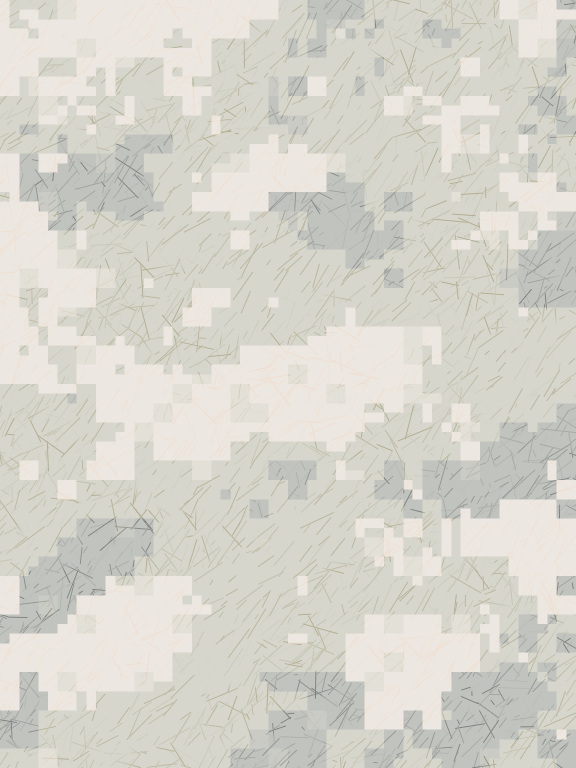
Give the GLSL for this pattern, as a Shadertoy shader.

```glsl
// Pale digital camouflage: three tones chosen per block from layered noise,
// with blocks randomly split into halves or quarters so that borders crumble.
// Fine hatching and tangled strokes lie on top, inked according to the tone below.

#define ROWS 40.0          // full blocks over the canvas height
#define LIGHT_LEVEL 0.53   // higher: less light tone
#define DARK_LEVEL 0.147   // higher: less dark tone
#define SCATTER 0.20       // crumbling of the tone borders
#define SOFTNESS 0.012     // edge blur, in blocks
#define STROKE_WIDTH 0.024 // half width, in blocks
#define HATCH_ANGLE 0.85   // main stroke direction, in radians

const vec3 LIGHT = vec3(0.926, 0.906, 0.878);
const vec3 MID = vec3(0.840, 0.838, 0.803);
const vec3 DARK = vec3(0.758, 0.765, 0.748);
const vec3 PEACH_INK = vec3(0.96, 0.83, 0.74);
const vec3 OLIVE_INK = vec3(0.62, 0.60, 0.43);
const vec3 GREY_INK = vec3(0.40, 0.42, 0.41);

// Three random values in 0..1 for an integer cell
vec3 hash(vec2 cell, float seed) {
    uvec3 v = uvec3(ivec3(cell, seed)) * 1664525u + 1013904223u;
    for (int i = 0; i < 2; i++) {
        v.x += v.y * v.z;
        v.y += v.z * v.x;
        v.z += v.x * v.y;
        v ^= v >> 16u;
    }
    return vec3(v & 0xffffu) / 65535.0;
}

// Evenly spread lattice values keep the tone shares steady
float lattice(vec2 cell, float seed) {
    return fract(dot(cell, vec2(0.755, 0.570)) + 0.6 * hash(cell, seed).x + 0.37 * seed);
}

float noise(vec2 p, float seed) {
    vec2 i = floor(p), f = fract(p);
    f = f * f * (3.0 - 2.0 * f);
    vec2 e = vec2(0.0, 1.0);
    return mix(mix(lattice(i, seed), lattice(i + e.yx, seed), f.x),
               mix(lattice(i + e.xy, seed), lattice(i + e.yy, seed), f.x), f.y);
}

// Wide, slightly tilted patches
float patches(vec2 p, float seed) {
    vec2 q = vec2(p.x, p.y - 0.25 * p.x) / vec2(7.0, 5.5);
    return 0.55 * noise(q, seed)
         + 0.30 * noise(q * 2.1 + 3.7, seed + 1.0)
         + 0.15 * noise(q * 4.3 + 8.1, seed + 2.0);
}

// Weights of the light, mid and dark tone
vec3 toneWeights(vec2 p) {
    // Split the block at random
    vec3 kind = hash(floor(p), 1.0);
    vec2 split = kind.x < 0.50 ? vec2(1.0)
               : kind.x < 0.72 ? vec2(2.0, 1.0)
               : kind.x < 0.90 ? vec2(2.0) : vec2(1.0, 2.0);
    vec2 centre = (floor(p * split) + 0.5) / split;

    // Jitter the fields, more so for small pieces and in crumbled zones
    vec3 jitter = hash(floor(centre * 4.0), 2.0) - 0.5;
    float crumble = noise(centre / 6.0, 5.0);
    jitter.xy *= (0.04 + SCATTER * crumble * crumble) * (0.6 + 0.4 * split.x);
    float paleness = patches(centre, 11.0) + jitter.x + 0.16 * step(0.475, jitter.z);
    float darkness = patches(centre + 40.0, 21.0) - 0.5 - 0.5 * (paleness - 0.5) + jitter.y;

    float dark = step(DARK_LEVEL, darkness);
    float light = step(LIGHT_LEVEL, paleness) * (1.0 - dark);
    vec3 weights = vec3(light, 1.0 - light - dark, dark);
    // A few blocks take a tone in between
    return mix(weights, vec3(0.0, 1.0, 0.0), 0.4 * step(0.9, kind.z));
}

float segmentDistance(vec2 p, vec2 halfAxis) {
    float t = clamp(dot(p, halfAxis) / dot(halfAxis, halfAxis), -1.0, 1.0);
    return length(p - t * halfAxis);
}

// One stroke per cell, its angle varied by the given spread
float strokes(vec2 p, float spread, float seed, float pixel) {
    float cover = 0.0;
    for (int y = -1; y <= 1; y++)
    for (int x = -1; x <= 1; x++) {
        vec2 cell = floor(p) + vec2(x, y);
        vec3 place = hash(cell, seed), style = hash(cell, seed + 1.0);
        float angle = HATCH_ANGLE + spread * (place.z - 0.5);
        vec2 halfAxis = mix(0.08, 0.95, style.x) * vec2(cos(angle), sin(angle));
        float d = segmentDistance(p - cell - place.xy, halfAxis);
        float ink = smoothstep(0.1, 0.9, style.y) * 0.9;
        cover = max(cover, ink * clamp((STROKE_WIDTH - d) / pixel + 0.5, 0.0, 1.0));
    }
    return cover;
}

void mainImage(out vec4 fragColor, in vec2 fragCoord) {
    float pixel = ROWS / iResolution.y;
    vec2 p = fragCoord * pixel;

    // Blocks, averaged over four points for soft edges
    vec3 tone = vec3(0.0);
    for (int i = 0; i < 4; i++) {
        vec2 corner = vec2(i & 1, i >> 1) - 0.5;
        tone += 0.25 * toneWeights(p + corner * (0.5 * pixel + 2.0 * SOFTNESS));
    }
    vec3 base = mat3(LIGHT, MID, DARK) * tone;
    vec3 ink = mat3(PEACH_INK, OLIVE_INK, GREY_INK) * tone;

    // Hatching everywhere, tangles in patches and on the dark tone
    float hatch = max(strokes(p, 0.5, 31.0, pixel), strokes(p + 7.4, 0.9, 33.0, pixel));
    float tangle = max(strokes(p + 3.3, 3.1, 35.0, pixel), strokes(p + 5.7, 3.1, 37.0, pixel));
    float tangled = clamp(smoothstep(0.42, 0.65, noise(p / 3.0, 8.0)) + 0.4 * tone.z, 0.0, 1.0);
    float cover = max(hatch * mix(0.8, 0.5, tangled), tangle * tangled);

    fragColor = vec4(mix(base, ink, cover * dot(tone, vec3(0.6, 0.75, 0.85))), 1.0);
}
```
